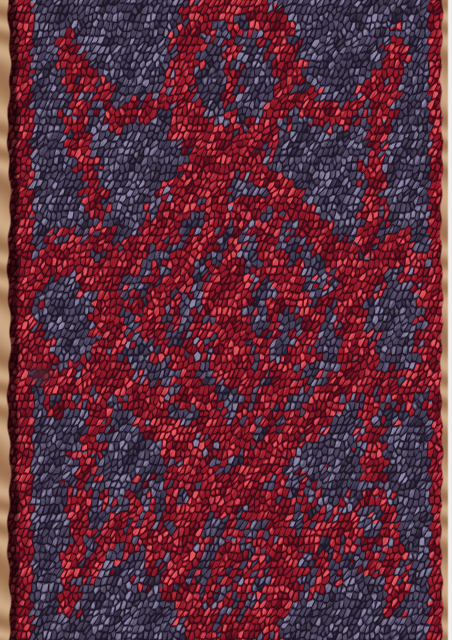
This pattern is drawn by a Shadertoy shader. Its source:

```glsl
// Woven ribbon on pale wood: one red motif, mirrored both ways, on a slate-blue field.
// Cellular noise makes the stitches; each takes its yarn colour from distance
// functions sampled at its centre, so outlines break up along the weave.

vec2 hash2(vec2 p) {
    return fract(sin(vec2(dot(p, vec2(127.1, 311.7)), dot(p, vec2(269.5, 183.3)))) * 43758.5);
}

float segment(vec2 p, vec2 a, vec2 b) {
    vec2 pa = p - a, ba = b - a;
    return length(pa - ba * clamp(dot(pa, ba) / dot(ba, ba), 0.0, 1.0));
}

float ring(vec2 p, vec2 centre, vec2 radius) {
    return abs(length((p - centre) / radius) - 1.0) * min(radius.x, radius.y);
}

// Negative where the red yarn lies on top.
float motif(vec2 p) {
    vec2 c = p - vec2(0.513, 0.705);
    c.x += 0.007 * sin(c.y * 17.0 + 1.0);
    vec2 m = abs(c);

    // Side and end loops
    float d = ring(m, vec2(0.362, 0.0), vec2(0.082, 0.15)) - 0.026;
    d = min(d, ring(m, vec2(0.0, 0.54), vec2(0.115, 0.165)) - 0.033);
    d = min(d, segment(m, vec2(0.0, 0.36), vec2(0.0, 0.7)) - 0.014);

    // Crossing diagonals and corner horns
    d = min(d, segment(m, vec2(0.0, 0.40), vec2(0.27, 0.1)) - 0.034);
    d = min(d, segment(m, vec2(0.27, 0.14), vec2(0.255, 0.0)) - 0.026);
    d = min(d, segment(m, vec2(0.365, 0.62), vec2(0.29, 0.14)) - 0.022);
    d = min(d, segment(m, vec2(0.365, 0.6), vec2(0.25, 0.45)) - 0.02);
    d = min(d, segment(m, vec2(0.25, 0.45), vec2(0.11, 0.5)) - 0.025);

    // Inner diamond with two open lozenges
    d = min(d, segment(m, vec2(0.18, 0.0), vec2(0.02, 0.26)) - 0.028);
    d = min(d, segment(m, vec2(0.0), vec2(0.0, 0.1)) - 0.05);
    d = max(d, 0.042 - length(m - vec2(0.11, 0.0)));

    // Upright streaks fill the body and the lower end
    float streak = sin(c.x * 150.0 + 3.0 * sin(c.y * 13.0)) + sin(c.x * 83.0 - c.y * 31.0);
    float body = m.x / 0.24 + m.y / 0.43 - 1.0;
    float foot = length((c - vec2(0.0, -0.47)) / vec2(0.3, 0.17)) - 1.0;
    d = min(d, max(min(body, foot) * 0.15, 0.004 - 0.02 * streak));
    return d + 0.006 * streak * smoothstep(0.1, -0.4, c.y);
}

vec3 yarn(vec3 dark, vec3 mid, vec3 light, float shade) {
    return mix(mix(dark, mid, smoothstep(0.0, 0.55, shade)), light, smoothstep(0.55, 1.15, shade));
}

vec3 wood(vec2 p) {
    float grain = sin(p.y * 75.0 + 2.0 * sin(p.y * 23.0) + p.x * 30.0);
    return mix(vec3(0.62, 0.45, 0.32), vec3(0.80, 0.66, 0.52), 0.5 + 0.5 * grain);
}

void mainImage(out vec4 fragColor, in vec2 fragCoord) {
    vec2 p = fragCoord / iResolution.x;
    float aa = 1.2 / iResolution.x;

    // Leaning cells: nearest and second nearest stitch centre
    vec2 density = vec2(86.0, 57.0);
    vec2 g = vec2(p.x - 0.32 * p.y + 0.003 * sin(p.y * 60.0), p.y) * density;
    vec2 cell = floor(g), nearest = vec2(0.0), id = cell;
    float f1 = 9.0, f2 = 9.0;
    for (int j = -1; j <= 1; j++) {
        for (int i = -1; i <= 1; i++) {
            vec2 n = cell + vec2(i, j);
            vec2 offset = n + 0.12 + 0.76 * hash2(n) - g;
            float dist = length(offset);
            if (dist < f1) {
                f2 = f1;
                f1 = dist;
                nearest = offset;
                id = n;
            } else {
                f2 = min(f2, dist);
            }
        }
    }
    vec2 rnd = hash2(id + 47.0);
    vec2 stitch = p + vec2(nearest.x / density.x + 0.32 * nearest.y / density.y, nearest.y / density.y);

    // Rounded stitch, fine plies and broad twill ridges
    float shade = smoothstep(-0.05, 0.5, f2 - f1) * (0.3 + 0.75 * rnd.x);
    shade += 0.22 * dot(nearest, vec2(0.6, -0.8)) + 0.09 * sin(p.x * 560.0 - p.y * 260.0);
    shade += 0.08 * sin(stitch.x * 75.0 - stitch.y * 58.0);

    // Red motif and selvedges over the blue ground, with stray stitches
    float edge = max(0.071 - stitch.x, stitch.x - 0.951);
    float red = motif(stitch) + (rnd.y - 0.5) * 0.036;
    vec3 blueYarn = yarn(vec3(0.12, 0.09, 0.15), vec3(0.29, 0.26, 0.36), vec3(0.56, 0.54, 0.66), shade);
    vec3 redYarn = yarn(vec3(0.24, 0.04, 0.09), vec3(0.58, 0.10, 0.16), vec3(0.88, 0.36, 0.38), shade);
    vec3 col = (red < 0.0 || edge > 0.0) ? redYarn : blueYarn;

    // Shadowed left fold and a small worn spot
    col *= mix(0.42, 1.0, smoothstep(0.034, 0.044, p.x + 0.003 * sin(p.y * 37.0)));
    float worn = smoothstep(0.035, 0.01, length((p - vec2(0.09, 0.585)) * vec2(1.0, 1.3)));
    col = mix(col, vec3(0.27, 0.15, 0.20), 0.65 * worn);

    // Wood on both sides, pale strip at the far right
    float left = 0.02 + 0.003 * sin(p.y * 21.0) + 0.002 * sin(p.y * 90.0);
    float right = 0.977 + 0.002 * sin(p.y * 19.0) + 0.002 * sin(p.y * 110.0);
    float cloth = smoothstep(left - aa, left + aa, p.x) * smoothstep(right + aa, right - aa, p.x);
    col = mix(wood(p), col, cloth);
    col = mix(col, vec3(0.94, 0.93, 0.93), smoothstep(0.991 - aa, 0.991 + aa, p.x));
    fragColor = vec4(col, 1.0);
}
```
